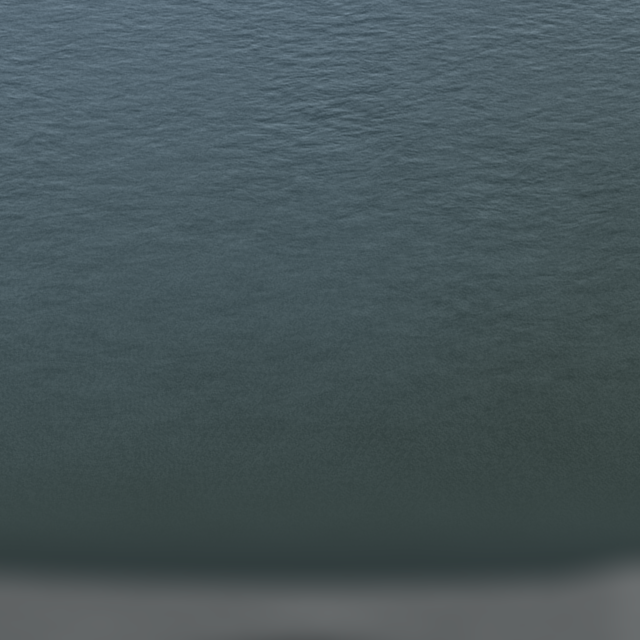
A Shadertoy shader for this texture:

```glsl
// Calm grey-green water with wind ripples, receding above a blurred stone ledge
#define RIPPLE_GAIN 0.165
#define CHOP_GAIN 0.040
#define SWELL_GAIN 0.022
#define GRAIN_GAIN 0.044
#define GRAIN_CELLS 430.0
#define LEDGE_HEIGHT 0.100
#define LEDGE_BLUR 0.038
#define FAR_WATER vec3(0.350, 0.422, 0.470)
#define MID_WATER vec3(0.268, 0.332, 0.350)
#define NEAR_WATER vec3(0.222, 0.273, 0.268)
#define SHADOW_WATER vec3(0.188, 0.232, 0.236)
#define LEDGE_STONE vec3(0.378, 0.392, 0.396)

float hash(vec2 p) {
    return fract(sin(dot(p, vec2(127.1, 311.7))) * 43758.5453);
}

float valueNoise(vec2 p) {
    vec2 cell = floor(p), f = fract(p);
    f = f * f * (3.0 - 2.0 * f);
    return mix(mix(hash(cell), hash(cell + vec2(1.0, 0.0)), f.x),
               mix(hash(cell + vec2(0.0, 1.0)), hash(cell + 1.0), f.x), f.y);
}

// Layered noise centred on zero
float fbm(vec2 p) {
    float sum = 0.0, gain = 0.5;
    for (int i = 0; i < 4; i++) {
        sum += gain * (valueNoise(p) - 0.5);
        p = mat2(1.8, 0.25, -0.35, 2.0) * p + 17.3;
        gain *= 0.58;
    }
    return sum;
}

// Ripple height: rows crowd together towards the top
float ripples(vec2 uv) {
    float rows = 36.0 * uv.y + 34.0 * uv.y * uv.y * uv.y;
    float columns = (uv.x - 0.5) * (22.0 + 18.0 * uv.y);
    vec2 p = vec2(columns, rows);
    p.y += 2.2 * fbm(uv * vec2(6.0, 8.0)) + 3.0 * uv.x * (0.4 - uv.x);
    p.x += 1.5 * fbm(p * 0.4 + 41.0);
    return fbm(p);
}

// Short oblique wavelets of the middle distance
float chop(vec2 uv) {
    vec2 p = vec2(uv.x * 24.0 + uv.y * 10.0, uv.y * 52.0 - uv.x * 9.0);
    p += 1.5 * fbm(uv * 9.0 + 61.0);
    return fbm(p);
}

vec3 waterColor(vec2 uv) {
    // Depth gradient, greener and darker to the right
    float level = uv.y - 0.12 * (uv.x - 0.45);
    vec3 color = mix(NEAR_WATER, MID_WATER, smoothstep(0.16, 0.60, level));
    color = mix(color, FAR_WATER, smoothstep(0.46, 1.12, level));
    float side = smoothstep(0.45, 1.0, uv.x) * smoothstep(0.15, 0.5, uv.y);
    color -= side * vec3(0.004, 0.010, 0.020);

    // Broad swell patches
    color += SWELL_GAIN * fbm(uv * vec2(5.0, 9.0) + 5.0) * vec3(0.8, 1.0, 1.2);

    // Slope shading, patchy with wind and strongest far away
    float slope = ripples(uv + vec2(0.0, 0.0014)) - ripples(uv - vec2(0.0, 0.0014));
    float wind = 1.0 + 1.2 * fbm(uv * vec2(4.0, 6.0) + 23.0);
    float strength = smoothstep(0.16, 0.55, uv.y) * (0.40 + 0.60 * smoothstep(0.45, 1.0, uv.y));
    float shade = RIPPLE_GAIN * strength * wind * (slope * 1.75 + 0.2 * ripples(uv));
    float middle = smoothstep(0.18, 0.45, uv.y) * (1.0 - 0.6 * smoothstep(0.65, 0.95, uv.y));
    shade += CHOP_GAIN * middle * wind * chop(uv);
    color += clamp(shade, -0.08, 0.14) * vec3(0.95, 1.0, 1.05);

    // Dim band beside the ledge
    return mix(SHADOW_WATER, color, smoothstep(0.09, 0.205, uv.y));
}

vec3 ledgeColor(vec2 uv) {
    vec3 color = LEDGE_STONE + 0.03 * fbm(uv * vec2(7.0, 9.0) + 9.0);
    vec2 glow = (uv - vec2(0.49, 0.045)) / vec2(0.07, 0.03);
    vec2 hollow = (uv - vec2(0.46, -0.010)) / vec2(0.13, 0.022);
    color += 0.022 * exp(-dot(glow, glow));
    color -= 0.085 * exp(-dot(hollow, hollow));
    return color + 0.03 * smoothstep(0.92, 1.0, uv.x);
}

void mainImage(out vec4 fragColor, in vec2 fragCoord) {
    vec2 uv = fragCoord / iResolution.xy;
    vec3 color = waterColor(uv);

    // Soft ledge rim, rising at the right end
    float rim = LEDGE_HEIGHT - 0.014 * sin(3.14159 * uv.x) + 0.018 * smoothstep(0.85, 1.0, uv.x);
    float ledge = 1.0 - smoothstep(rim - LEDGE_BLUR, rim + LEDGE_BLUR, uv.y);
    color = mix(color, ledgeColor(uv), ledge);

    // Fine grain on a turned lattice, fading over the blurred foreground
    float grain = valueNoise(mat2(0.8, 0.6, -0.6, 0.8) * uv * GRAIN_CELLS) - 0.5;
    color += GRAIN_GAIN * grain * smoothstep(0.12, 0.32, uv.y);
    fragColor = vec4(clamp(color, 0.0, 1.0), 1.0);
}
```
